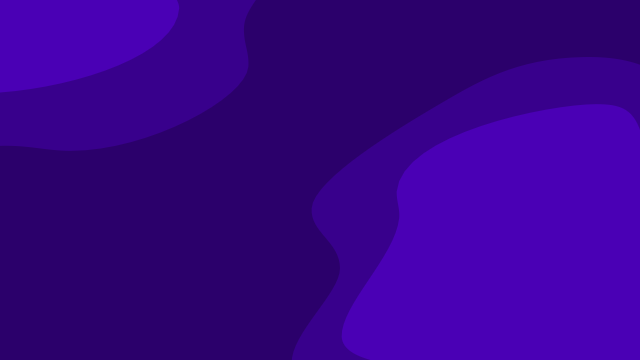
Give the GLSL for this background, as a Shadertoy shader.

```glsl
const float CANVAS_HEIGHT = 4.32;
const float MARGIN = 0.5;
const int CURVE_STEPS = 16;

const vec3 DEEP_INDIGO = vec3(0.17, 0.0, 0.42);
const vec3 MID_VIOLET = vec3(0.22, 0.0, 0.55);
const vec3 BRIGHT_VIOLET = vec3(0.29, 0.0, 0.71);

// Outline drawn by a moving pen; side is -1 inside and +1 outside
struct Outline {
    vec2 pen;
    float dist;
    float side;
};

Outline beginAt(vec2 start) {
    return Outline(start, 1e3, 1.0);
}

void lineTo(inout Outline o, vec2 p, vec2 end) {
    vec2 edge = end - o.pen;
    vec2 rel = p - o.pen;
    float along = clamp(dot(rel, edge) / dot(edge, edge), 0.0, 1.0);
    o.dist = min(o.dist, length(rel - edge * along));

    // Flip the side when a ray along x crosses the edge
    bool spansRow = (o.pen.y > p.y) != (end.y > p.y);
    if (spansRow && rel.x < edge.x * rel.y / edge.y) o.side = -o.side;
    o.pen = end;
}

vec2 cubicBezier(vec2 a, vec2 b, vec2 c, vec2 d, float t) {
    float s = 1.0 - t;
    return s * s * s * a + 3.0 * s * t * (s * b + t * c) + t * t * t * d;
}

void curveTo(inout Outline o, vec2 p, vec2 pullA, vec2 pullB, vec2 end) {
    vec2 start = o.pen;
    for (int i = 1; i <= CURVE_STEPS; i++) {
        float t = float(i) / float(CURVE_STEPS);
        lineTo(o, p, cubicBezier(start, pullA, pullB, end, t));
    }
}

float coverage(Outline o, float pixel) {
    return clamp(0.5 - o.side * o.dist / pixel, 0.0, 1.0);
}

// Upper left blobs, closed beyond the canvas corner
float cornerOuter(vec2 p, float pixel) {
    vec2 start = vec2(3.18, -0.15);
    Outline o = beginAt(start);
    curveTo(o, p, vec2(2.98, 0.12), vec2(2.91, 0.22), vec2(2.93, 0.42));
    curveTo(o, p, vec2(2.94, 0.55), vec2(2.99, 0.65), vec2(2.98, 0.80));
    curveTo(o, p, vec2(2.95, 1.18), vec2(1.78, 1.81), vec2(0.85, 1.81));
    curveTo(o, p, vec2(0.55, 1.81), vec2(0.35, 1.74), vec2(0.0, 1.75));
    lineTo(o, p, vec2(-MARGIN, 1.75));
    lineTo(o, p, vec2(-MARGIN));
    lineTo(o, p, start);
    return coverage(o, pixel);
}

float cornerInner(vec2 p, float pixel) {
    vec2 start = vec2(2.05, -0.12);
    Outline o = beginAt(start);
    curveTo(o, p, vec2(2.09, -0.05), vec2(2.15, 0.02), vec2(2.15, 0.10));
    curveTo(o, p, vec2(2.12, 0.65), vec2(0.95, 1.04), vec2(0.0, 1.11));
    lineTo(o, p, vec2(-MARGIN, 1.11));
    lineTo(o, p, vec2(-MARGIN));
    lineTo(o, p, start);
    return coverage(o, pixel);
}

// Lower right blobs, closed beyond the opposite corner
float hillOuter(vec2 p, float pixel, vec2 farCorner) {
    vec2 start = vec2(7.74, 0.80);
    Outline o = beginAt(start);
    curveTo(o, p, vec2(7.50, 0.70), vec2(7.24, 0.68), vec2(7.00, 0.685));
    curveTo(o, p, vec2(6.18, 0.70), vec2(5.72, 0.99), vec2(5.24, 1.27));
    curveTo(o, p, vec2(4.80, 1.53), vec2(3.76, 2.15), vec2(3.74, 2.50));
    curveTo(o, p, vec2(3.72, 2.79), vec2(4.08, 2.90), vec2(4.08, 3.22));
    curveTo(o, p, vec2(4.08, 3.52), vec2(3.49, 4.00), vec2(3.50, 4.36));
    lineTo(o, p, vec2(3.50, farCorner.y));
    lineTo(o, p, farCorner);
    lineTo(o, p, start);
    return coverage(o, pixel);
}

float hillInner(vec2 p, float pixel, vec2 farCorner) {
    vec2 start = vec2(7.71, 1.66);
    Outline o = beginAt(start);
    curveTo(o, p, vec2(7.62, 1.30), vec2(7.45, 1.25), vec2(7.15, 1.25));
    curveTo(o, p, vec2(6.60, 1.25), vec2(4.82, 1.60), vec2(4.76, 2.30));
    curveTo(o, p, vec2(4.76, 2.43), vec2(4.80, 2.50), vec2(4.79, 2.62));
    curveTo(o, p, vec2(4.74, 3.08), vec2(4.09, 3.66), vec2(4.10, 4.04));
    curveTo(o, p, vec2(4.11, 4.20), vec2(4.28, 4.28), vec2(4.52, 4.34));
    lineTo(o, p, vec2(4.52, farCorner.y));
    lineTo(o, p, farCorner);
    lineTo(o, p, start);
    return coverage(o, pixel);
}

void mainImage(out vec4 fragColor, in vec2 fragCoord) {
    // Canvas units with y measured downward from the top edge
    float pixel = CANVAS_HEIGHT / iResolution.y;
    vec2 p = vec2(fragCoord.x, iResolution.y - fragCoord.y) * pixel;
    vec2 farCorner = iResolution.xy * pixel + MARGIN;

    // Flat layers from back to front
    float outer = max(cornerOuter(p, pixel), hillOuter(p, pixel, farCorner));
    float inner = max(cornerInner(p, pixel), hillInner(p, pixel, farCorner));
    vec3 color = mix(DEEP_INDIGO, MID_VIOLET, outer);
    color = mix(color, BRIGHT_VIOLET, inner);
    fragColor = vec4(color, 1.0);
}
```
